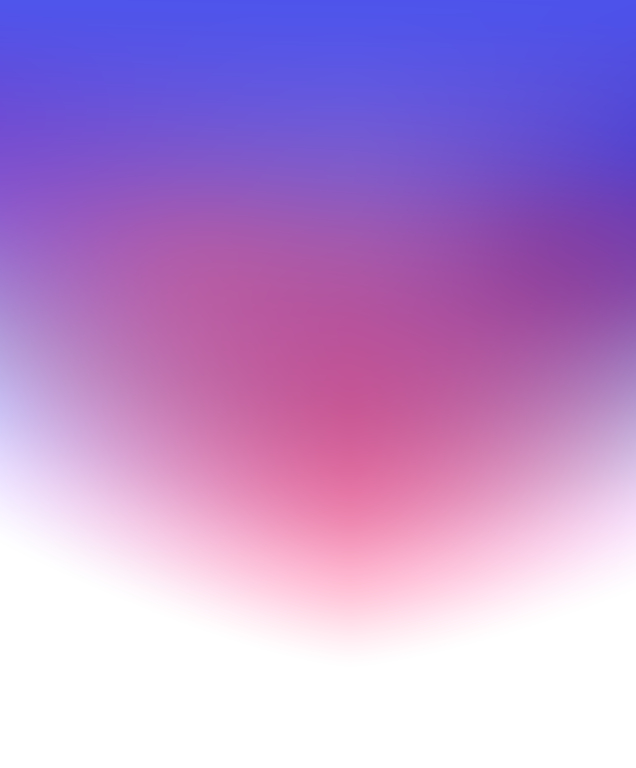
This background is drawn by a Shadertoy shader. Its source:

```glsl
// A soft sunset-like wash: blue falls through violet and rose into white.
// Three vertical colour ramps (left, middle, right) are blended across the
// canvas, stretched to a curved lower edge, then tinted by two broad glows.

const int STOPS = 9;

const vec3 LEFT_RAMP[STOPS] = vec3[STOPS](
    vec3(0.31, 0.33, 0.92), vec3(0.37, 0.31, 0.87), vec3(0.455, 0.305, 0.82),
    vec3(0.545, 0.35, 0.80), vec3(0.62, 0.465, 0.81), vec3(0.70, 0.61, 0.855),
    vec3(0.79, 0.75, 0.95), vec3(0.925, 0.885, 1.0), vec3(1.0));

const vec3 MIDDLE_RAMP[STOPS] = vec3[STOPS](
    vec3(0.305, 0.33, 0.92), vec3(0.38, 0.345, 0.88), vec3(0.50, 0.355, 0.79),
    vec3(0.64, 0.345, 0.675), vec3(0.72, 0.325, 0.61), vec3(0.79, 0.353, 0.59),
    vec3(0.905, 0.48, 0.66), vec3(1.0, 0.74, 0.83), vec3(1.0));

const vec3 RIGHT_RAMP[STOPS] = vec3[STOPS](
    vec3(0.30, 0.32, 0.92), vec3(0.32, 0.30, 0.865), vec3(0.34, 0.27, 0.81),
    vec3(0.455, 0.26, 0.71), vec3(0.54, 0.315, 0.68), vec3(0.645, 0.495, 0.755),
    vec3(0.795, 0.70, 0.865), vec3(0.96, 0.87, 0.975), vec3(1.0));

// Smooth cubic interpolation through evenly spaced colour stops.
vec3 sampleRamp(vec3 stops[STOPS], float t) {
    float position = clamp(t, 0.0, 1.0) * float(STOPS - 1);
    int i = min(int(position), STOPS - 2);
    float f = position - float(i);
    vec3 a = stops[max(i - 1, 0)];
    vec3 b = stops[i];
    vec3 c = stops[i + 1];
    vec3 d = stops[min(i + 2, STOPS - 1)];
    return b + 0.5 * f * (c - a + f * (2.0 * a - 5.0 * b + 4.0 * c - d
                          + f * (3.0 * (b - c) + d - a)));
}

// Elliptical falloff, 1 at the centre.
float glow(vec2 p, vec2 centre, vec2 radius) {
    vec2 q = (p - centre) / radius;
    return exp(-dot(q, q));
}

// Weight rising from the middle axis to one side of the canvas.
float sideWeight(float distanceFromAxis, float span) {
    return pow(clamp(distanceFromAxis / span, 0.0, 1.0), 1.4);
}

void mainImage(out vec4 fragColor, in vec2 fragCoord) {
    vec2 uv = fragCoord / iResolution.xy;
    float depth = 1.0 - uv.y;

    // Side blends about the lowest point of the colour field
    float axis = 0.55;
    float leftSide = sideWeight(axis - uv.x, axis);
    float rightSide = sideWeight(uv.x - axis, 1.0 - axis);

    // Curved edge where the colour dissolves into white
    float edge = 0.87 - 0.16 * leftSide - 0.10 * rightSide;
    float t = depth / edge;

    vec3 color = sampleRamp(MIDDLE_RAMP, t);
    color = mix(color, sampleRamp(LEFT_RAMP, t), leftSide);
    color = mix(color, sampleRamp(RIGHT_RAMP, t), rightSide);

    // Warm magenta on the left, deeper plum on the right
    color += vec3(0.055, 0.01, -0.035) * glow(uv, vec2(0.30, 0.66), vec2(0.19, 0.12));
    color -= vec3(0.015, 0.035, 0.04) * glow(uv, vec2(0.86, 0.67), vec2(0.15, 0.11));

    fragColor = vec4(clamp(color, 0.0, 1.0), 1.0);
}
```
